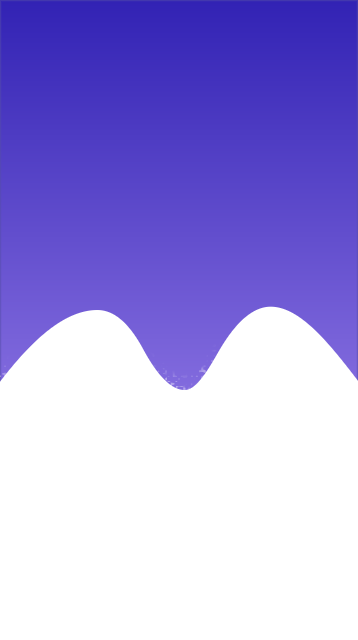
Reproduce this background procedurally as a WebGL 2 fragment shader.

```glsl
#version 300 es
precision highp float;
// Indigo vertical gradient over a white double-humped wave with a central dip.

uniform vec2 u_resolution;
out vec4 fragColor;

const vec3 INDIGO = vec3(0.195, 0.135, 0.706);
const vec3 LAVENDER = vec3(0.505, 0.415, 0.868);
const vec3 RIM = vec3(0.33, 0.30, 0.66);
const vec3 WHITE = vec3(1.0);

// Wave knots: position, height, slope
const int KNOTS = 7;
const vec3 WAVE[KNOTS] = vec3[KNOTS](
    vec3(0.000, 0.4036, 0.73),
    vec3(0.272, 0.5156, 0.0),
    vec3(0.400, 0.4544, -1.036),
    vec3(0.516, 0.3906, 0.0),
    vec3(0.609, 0.4492, 0.98),
    vec3(0.756, 0.5208, 0.0),
    vec3(1.000, 0.4050, -0.73)
);

float hash(vec2 p) {
    return fract(sin(dot(p, vec2(127.1, 311.7))) * 43758.5453);
}

float valueNoise(vec2 p) {
    vec2 cell = floor(p);
    vec2 f = smoothstep(0.0, 1.0, fract(p));
    float low = mix(hash(cell), hash(cell + vec2(1.0, 0.0)), f.x);
    float high = mix(hash(cell + vec2(0.0, 1.0)), hash(cell + 1.0), f.x);
    return mix(low, high, f.y);
}

// Cubic Hermite curve between two knots
float hermite(vec3 a, vec3 b, float x) {
    float span = b.x - a.x;
    float t = clamp((x - a.x) / span, 0.0, 1.0);
    float s = 1.0 - t;
    return s * s * ((1.0 + 2.0 * t) * a.y + t * span * a.z)
         + t * t * ((1.0 + 2.0 * s) * b.y - s * span * b.z);
}

float waveHeight(float x) {
    float height = WAVE[0].y;
    for (int i = 0; i < KNOTS - 1; i++) {
        if (x >= WAVE[i].x) height = hermite(WAVE[i], WAVE[i + 1], x);
    }
    return height;
}

vec3 skyColor(float y) {
    return mix(INDIGO, LAVENDER, clamp((1.0 - y) / 0.6, 0.0, 1.05));
}

// Pale flecks hugging the wave inside the dip and beside the left border
float fleckMask(vec2 uv, float above) {
    float dip = 1.0 - smoothstep(0.05, 0.10, abs(uv.x - 0.516));
    float corner = 1.0 - smoothstep(0.005, 0.03, uv.x);
    float near = 1.0 - smoothstep(0.004, 0.028, above);
    float grain = valueNoise(uv * vec2(140.0, 250.0));
    return 0.4 * max(dip, corner) * near * smoothstep(0.6, 0.9, grain);
}

// Thin dull line along the left, right and top borders
float rimMask(vec2 uv, float aspect) {
    float side = min(uv.x, 1.0 - uv.x) * aspect;
    return 1.0 - smoothstep(0.001, 0.003, min(side, 1.0 - uv.y));
}

void main() {
    vec2 uv = gl_FragCoord.xy / u_resolution;
    float aspect = u_resolution.x / u_resolution.y;
    float above = uv.y - waveHeight(uv.x);

    // Gradient with border and flecks
    vec3 color = skyColor(uv.y);
    color = mix(color, RIM, 0.5 * rimMask(uv, aspect));
    color = mix(color, WHITE, fleckMask(uv, above));

    // White wave with a smoothed edge
    float edge = max(length(vec2(dFdx(above), dFdy(above))), 1e-5);
    color = mix(WHITE, color, clamp(above / edge + 0.5, 0.0, 1.0));
    fragColor = vec4(color, 1.0);
}
```
